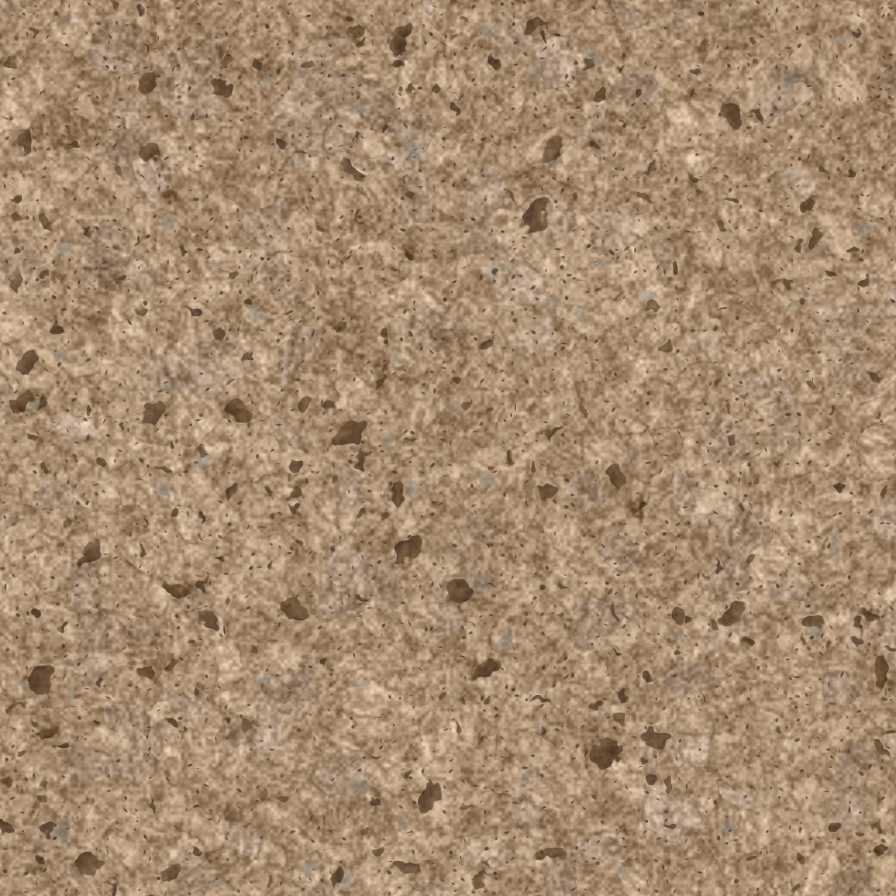
This texture is drawn by a WebGL 2 fragment shader. Its source:

```glsl
#version 300 es
precision highp float;
// Polished tan stone: grainy matrix, streaked pale flakes, brown chips and dark pits.

uniform vec2 u_resolution;
out vec4 fragColor;

const vec3 TAN = vec3(0.672, 0.562, 0.451);
const vec3 BROWN = vec3(0.43, 0.325, 0.22);
const vec3 UMBER = vec3(0.29, 0.21, 0.145);
const vec3 CREAM = vec3(0.80, 0.69, 0.57);
const vec3 GREY = vec3(0.57, 0.53, 0.47);

// Integer hash: three values in 0..1 for a cell and a seed
vec3 hash3(vec2 cell, float seed) {
    uvec3 v = uvec3(ivec3(vec3(cell, seed)) + 4096);
    v = v * 1664525u + 1013904223u;
    v.x += v.y * v.z;
    v.y += v.z * v.x;
    v.z += v.x * v.y;
    v ^= v >> 16u;
    v.x += v.y * v.z;
    v.y += v.z * v.x;
    v.z += v.x * v.y;
    return vec3(v >> 8u) / 16777216.0;
}

// Value noise centred on zero
float noise(vec2 p, float seed) {
    vec2 cell = floor(p), f = fract(p);
    f = f * f * (3.0 - 2.0 * f);
    float low = mix(hash3(cell, seed).x, hash3(cell + vec2(1, 0), seed).x, f.x);
    float high = mix(hash3(cell + vec2(0, 1), seed).x, hash3(cell + vec2(1, 1), seed).x, f.x);
    return mix(low, high, f.y) - 0.5;
}

vec2 noise2(vec2 p, float seed) {
    return vec2(noise(p, seed), noise(p, seed + 1.0));
}

vec2 rotate(vec2 p, float angle) {
    float c = cos(angle), s = sin(angle);
    return vec2(c * p.x + s * p.y, c * p.y - s * p.x);
}

// Voronoi flakes: xyz = random traits of the flake, w = distance from its border
vec4 flake(vec2 p, float seed) {
    vec2 cell = floor(p);
    float nearest = 9.0, second = 9.0;
    vec3 traits = vec3(0.0);
    for (int y = -1; y <= 1; y++)
    for (int x = -1; x <= 1; x++) {
        vec2 id = cell + vec2(x, y);
        float d = length(id + hash3(id, seed).xy - p);
        if (d < nearest) {
            second = nearest;
            nearest = d;
            traits = hash3(id, seed + 1.0);
        } else {
            second = min(second, d);
        }
    }
    return vec4(traits, second - nearest);
}

// Scattered oval chips: x = coverage, y = random tint, z = position across the chip
vec3 chips(vec2 uv, float cells, float density, float radius, float soft, float seed) {
    vec2 cell = floor(uv * cells);
    vec3 found = vec3(0.0);
    for (int y = -1; y <= 1; y++)
    for (int x = -1; x <= 1; x++) {
        vec2 id = cell + vec2(x, y);
        vec3 place = hash3(id, seed);
        vec3 form = hash3(id, seed + 1.0);
        if (place.z > density) continue;
        vec2 axes = radius * mix(0.55, 1.3, form.x) * vec2(1.0, mix(0.35, 0.8, form.y));
        vec2 centre = (id + 0.2 + 0.6 * place.xy) / cells;
        vec2 local = rotate(uv - centre, form.z * 6.283) / axes;
        float d = (length(local) - 1.0) * axes.y;
        float cover = 1.0 - smoothstep(-soft, soft, d);
        if (cover > found.x) found = vec3(cover, fract(form.x * 7.0), local.y);
    }
    return found;
}

void main() {
    float scale = min(u_resolution.x, u_resolution.y);
    vec2 uv = gl_FragCoord.xy / scale;
    float soft = max(0.8 / scale, 0.0012);

    // Ragged outlines
    vec2 ragged = 0.005 * noise2(uv * 95.0, 3.0) + 0.003 * noise2(uv * 190.0, 5.0);
    vec2 warped = uv + ragged + 0.022 * noise2(uv * 32.0, 7.0);

    // Flakes with streaks along their own direction
    vec4 large = flake(warped * 25.0, 11.0);
    vec4 small = flake(warped * 62.0, 14.0);
    vec2 along = rotate(uv + 0.6 * ragged, large.y * 3.1416);
    float streak = noise(along * vec2(60.0, 210.0), 17.0);
    float patches = noise(uv * 44.0, 18.0);

    // Tone of flakes, streaks and grain
    float tone = 0.12 * (large.x - 0.5) * smoothstep(0.0, 0.25, large.w);
    tone += 0.09 * (small.x - 0.5) * smoothstep(0.0, 0.2, small.w);
    tone += 0.16 * streak + 0.07 * patches + 0.03 * noise(uv * 6.0, 19.0);
    tone += 0.13 * noise(uv * 130.0, 20.0) + 0.19 * noise(uv * 260.0, 21.0);
    tone -= 0.06 * (1.0 - smoothstep(0.0, 0.2, large.w)) * smoothstep(-0.1, 0.3, patches);
    vec3 color = TAN + tone * vec3(1.0, 1.02, 1.03);
    color += vec3(-0.02, -0.008, 0.012) * smoothstep(0.8, 0.9, large.z);

    // Pale and grey chips
    vec2 rough = uv + 1.6 * ragged + 0.009 * noise2(uv * 50.0, 23.0);
    float grain = 0.5 * tone;
    vec3 pale = chips(rough, 13.0, 0.24, 0.014, soft * 1.5, 31.0);
    color = mix(color, CREAM + grain, 0.75 * pale.x);
    vec3 grey = chips(rough, 19.0, 0.2, 0.009, soft * 1.5, 34.0);
    color = mix(color, GREY + grain, 0.7 * grey.x);

    // Brown chips, shaded towards one side
    vec3 big = chips(rough, 14.0, 0.38, 0.015, soft, 37.0);
    float shade = clamp(0.35 * big.y + 0.5 * big.z + 0.1, 0.0, 1.0);
    color = mix(color, mix(BROWN, UMBER, shade) + grain * 0.6, 0.9 * big.x);
    vec3 little = chips(rough, 34.0, 0.22, 0.0058, soft, 40.0);
    color = mix(color, mix(BROWN, UMBER, little.y) + grain * 0.6, 0.85 * little.x);

    // Tiny pits
    vec3 pit = chips(uv + 0.4 * ragged, 88.0, 0.27, 0.0021, soft * 0.8, 43.0);
    color = mix(color, mix(BROWN, UMBER, pit.y), 0.85 * pit.x);

    fragColor = vec4(clamp(color, 0.0, 1.0), 1.0);
}
```
